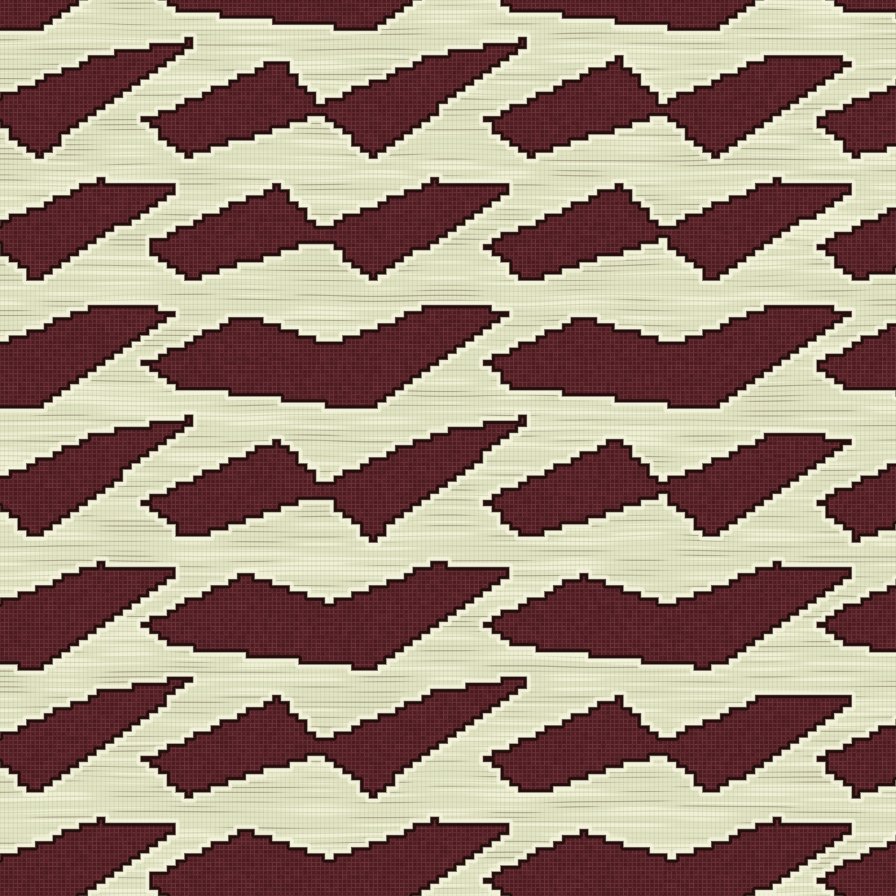
Write a three.js fragment shader that draws this pattern.

```glsl
// Woven cloth: staggered rows of wine-red winged shapes on pale cream threads.
// Each wing lies between two polyline profiles, snapped to a stitch grid for
// stepped edges; distance to the nearest unlike stitch gives outline and halo.
varying vec2 vUv;

// Lengths are percentages of the canvas.
const vec2 STITCH = vec2(0.98, 0.68);
const vec2 THREAD = vec2(0.49, 0.47);
const float COLUMN_PITCH = 37.45;
const float ROW_PITCH = 14.22;
const float SOFT = 0.11;

const vec3 CREAM = vec3(0.87, 0.88, 0.75);
const vec3 PALE = vec3(0.96, 0.96, 0.87);
const vec3 SHADOW = vec3(0.61, 0.57, 0.49);
const vec3 WINE = vec3(0.31, 0.11, 0.13);
const vec3 ROSE = vec3(0.43, 0.22, 0.24);
const vec3 INK = vec3(0.14, 0.055, 0.05);

float hash(vec2 p) {
  vec3 q = fract(vec3(p.xyx) * 0.1031);
  q += dot(q, q.yzx + 33.33);
  return fract((q.x + q.y) * q.z);
}

float noise(vec2 p) {
  vec2 i = floor(p);
  vec2 f = fract(p);
  f = f * f * (3.0 - 2.0 * f);
  return mix(mix(hash(i), hash(i + vec2(1.0, 0.0)), f.x),
             mix(hash(i + vec2(0.0, 1.0)), hash(i + 1.0), f.x), f.y);
}

float line(float x, vec2 a, vec2 b) {
  return mix(a.y, b.y, clamp((x - a.x) / (b.x - a.x), 0.0, 1.0));
}

// Height at x of a polyline through five points.
float profile(float x, vec2 a, vec2 b, vec2 c, vec2 d, vec2 e) {
  return x < b.x ? line(x, a, b) : x < c.x ? line(x, b, c)
       : x < d.x ? line(x, c, d) : line(x, d, e);
}

// One wing pair, measured from its left tip and its lowest point.
bool insideWing(vec2 p, bool joined, bool pointed) {
  vec2 left = vec2(0.0, joined ? 5.2 : 4.4);
  vec2 tip = pointed ? vec2(42.8, 13.6) : vec2(41.0, 11.3);
  vec2 peak = joined ? vec2(11.2, 10.7) : vec2(15.3, 11.4);
  vec2 waist = joined ? vec2(21.0, 7.4) : vec2(20.0, 6.4);
  vec2 corner = joined ? vec2(3.3, 2.6) : vec2(4.8, 0.1);
  vec2 belly = vec2(20.2, joined ? 0.65 : 4.9);
  float top = profile(p.x, left, peak, waist, vec2(32.5, 11.8), tip);
  float bottom = profile(p.x, left, corner, belly, vec2(25.6, 0.0),
                         tip - vec2(0.0, 0.9));
  return p.x > 0.0 && p.x < tip.x && p.y > bottom && p.y < top;
}

// Find the row and the two columns whose wings can reach this point.
bool insidePattern(vec2 p) {
  float depth = 100.0 - p.y;
  float bend = (depth - 38.0) / 20.0;
  float row = (depth + 0.6 * exp(-bend * bend) - 3.7) / ROW_PITCH;
  float k = ceil(row);
  float rise = (k - row) * ROW_PITCH;
  bool joined = k < 0.5 || (k > 2.5 && mod(k, 2.0) > 0.5);
  float lastColumn = floor((p.x - 15.9) / COLUMN_PITCH);
  bool hit = false;
  for (int i = 0; i < 2; i++) {
    float column = lastColumn - float(i);
    bool shifted = abs(column - 1.0) < 0.5;
    bool pointed = !joined && abs(k - 2.0) > 0.5 && column < 0.5;
    float start = 15.9 + COLUMN_PITCH * column + (shifted ? 0.5 : 0.0);
    hit = hit || insideWing(vec2(p.x - start, rise), joined, pointed);
  }
  return hit;
}

// Signed distance to the stepped edge, negative inside a wing.
float stitchedEdge(vec2 p) {
  vec2 cell = floor(p / STITCH) + 0.5;
  vec2 local = p - cell * STITCH;
  bool here = insidePattern(cell * STITCH);
  float d = STITCH.y;
  for (int j = -1; j <= 1; j++) {
    for (int i = -1; i <= 1; i++) {
      vec2 o = vec2(float(i), float(j));
      if (insidePattern((cell + o) * STITCH) != here) {
        vec2 gap = max(abs(local - o * STITCH) - 0.5 * STITCH, 0.0);
        d = min(d, length(gap));
      }
    }
  }
  return here ? -d : d;
}

float groove(float x) {
  return smoothstep(0.5, 1.0, abs(fract(x) * 2.0 - 1.0));
}

vec3 creamCloth(vec2 p) {
  float wave = 0.3 * noise(p * vec2(0.12, 0.3));
  float streak = noise(vec2(p.x * 0.14, (p.y + wave) * 2.1));
  float weft = groove((p.y + wave) / 0.56);
  float warp = groove(p.x / THREAD.x);
  vec3 color = mix(CREAM, PALE, 0.6 * smoothstep(0.5, 0.85, streak) * (1.0 - weft));
  color = mix(color, SHADOW, weft * (0.12 + 0.6 * smoothstep(0.55, 0.85, 1.0 - streak)));
  return color * (1.015 - 0.05 * warp);
}

vec3 wineCloth(vec2 p) {
  vec2 thread = p / THREAD;
  float mesh = max(groove(thread.x), groove(thread.y));
  float fleck = hash(floor(thread) + 7.0);
  return mix(WINE * (0.93 + 0.14 * fleck), ROSE, mesh * (0.55 + 0.35 * fleck));
}

void main() {
  vec2 p = vUv * 100.0;
  float edge = stitchedEdge(p);
  float halo = 1.0 - smoothstep(0.3, 0.6, edge);
  float outline = smoothstep(-0.37 - SOFT, -0.37 + SOFT, edge);
  vec3 ground = mix(creamCloth(p), PALE, 0.85 * halo);
  vec3 wing = mix(wineCloth(p), INK, outline);
  gl_FragColor = vec4(mix(wing, ground, smoothstep(-SOFT, SOFT, edge)), 1.0);
}
```
